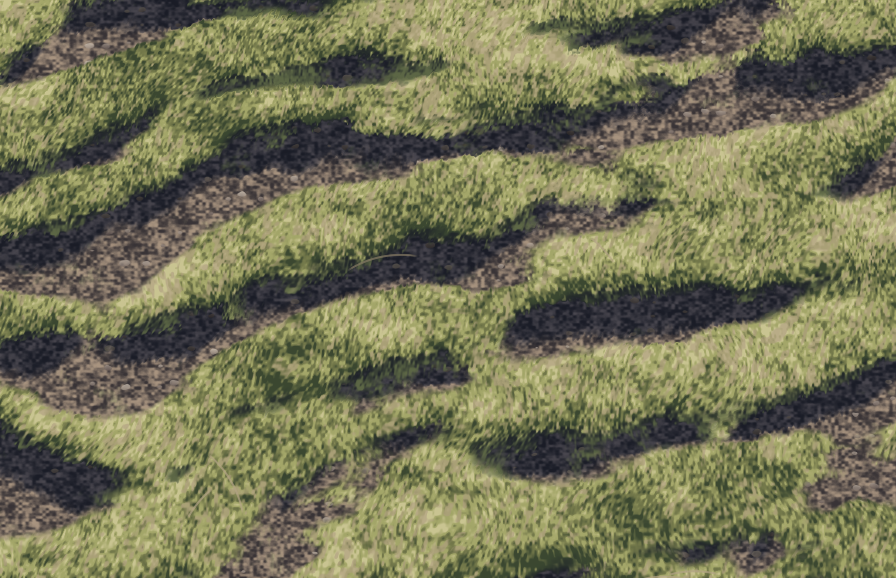
Give the GLSL for this texture, as a Shadertoy shader.

```glsl
// Hummocky pasture in low sun: grassy mounds split by slanting hollows of bare soil.
// A banded noise height field places grass and soil, a short march toward the
// light casts the shadows, and stretched noise draws blades, clods and stones.

float hash(vec2 p) {
    vec3 v = fract(vec3(p.xyx) * 0.1031);
    v += dot(v, v.yzx + 33.33);
    return fract((v.x + v.y) * v.z);
}

float noise(vec2 p) {
    vec2 cell = floor(p), f = fract(p);
    f = f * f * (3.0 - 2.0 * f);
    float low = mix(hash(cell), hash(cell + vec2(1, 0)), f.x);
    float high = mix(hash(cell + vec2(0, 1)), hash(cell + vec2(1, 1)), f.x);
    return mix(low, high, f.y);
}

float fbm(vec2 p) {
    float sum = 0.0, amp = 0.533;
    for (int i = 0; i < 4; i++) {
        sum += amp * noise(p);
        p = mat2(1.6, 1.2, -1.2, 1.6) * p + 17.3;
        amp *= 0.5;
    }
    return sum;
}

// Height of the turf: 0 in the hollows, 1 on top of the mounds
float turfHeight(vec2 p) {
    p.y *= 1.0 + 0.3 * p.y;
    vec2 q = vec2(0.95 * p.x + 0.31 * p.y, 0.95 * p.y - 0.31 * p.x);
    q.y += 0.14 * (noise(q * 2.7 + 4.0) - 0.5);
    float n = fbm(q * vec2(3.3, 6.2) + 31.0) + 0.12 * sin(27.0 * q.y + 1.0);
    return smoothstep(0.30, 0.58, n - 0.08);
}

// Shadow cast by the mounds between this point and the low sun
float castShadow(vec2 p, float height) {
    float cover = 0.0;
    for (int i = 1; i <= 13; i++) {
        float t = 0.008 * float(i);
        cover = max(cover, turfHeight(p + vec2(0.42, 0.9) * t) - height - 7.5 * t);
    }
    return smoothstep(0.0, 0.3, cover);
}

vec3 grassColor(float tone) {
    vec3 c = mix(vec3(0.23, 0.28, 0.19), vec3(0.45, 0.47, 0.29), smoothstep(0.0, 0.42, tone));
    c = mix(c, vec3(0.64, 0.65, 0.41), smoothstep(0.4, 0.72, tone));
    return mix(c, vec3(0.79, 0.77, 0.57), smoothstep(0.75, 1.15, tone));
}

// Scattered pebbles: x is coverage, y is brightness
vec2 pebbles(vec2 p, float scale) {
    vec2 cell = floor(p * scale);
    float seed = hash(cell + 71.0);
    vec2 center = 0.3 + 0.4 * vec2(hash(cell + 5.0), hash(cell + 9.0));
    vec2 d = (fract(p * scale) - center) * vec2(1.0, 1.6);
    float radius = 0.1 + 0.18 * hash(cell + 23.0) + 0.12 * (noise(p * scale * 5.0) - 0.5);
    float cover = 1.0 - smoothstep(radius - 0.06, radius + 0.06, length(d));
    return vec2(cover * step(0.7, seed), hash(cell + 47.0) + 1.5 * d.y);
}

// Thin dry stems lying on the ground
float dryStems(vec2 p) {
    float cover = 0.0;
    for (int i = 0; i < 6; i++) {
        vec2 id = vec2(float(i), 3.0);
        vec2 d = p - vec2(1.55 * hash(id), 0.75 * hash(id + 8.0));
        float angle = 2.6 * hash(id + 15.0) - 1.3;
        d = mat2(cos(angle), -sin(angle), sin(angle), cos(angle)) * d;
        d.y += 3.0 * d.x * d.x;
        float len = 0.025 + 0.04 * hash(id + 21.0);
        cover = max(cover, (1.0 - smoothstep(0.0007, 0.0028, abs(d.y)))
                         * (1.0 - smoothstep(len * 0.8, len, abs(d.x))));
    }
    return cover;
}

void mainImage(out vec4 fragColor, in vec2 fragCoord) {
    vec2 p = fragCoord / iResolution.y;

    // Blades lean a little and get finer with distance
    float finer = 1.0 + 0.25 * p.y;
    vec2 lean = vec2(p.x - 0.3 * p.y + 0.03 * noise(p * 11.0), p.y);
    float fine = noise(lean * vec2(225.0, 130.0) * finer);
    float coarse = noise(lean * vec2(120.0, 70.0) * finer + 40.0);
    float blades = 0.6 * fine + 0.4 * coarse;
    float tufts = fbm(p * vec2(17.0, 28.0));
    float patches = fbm(p * vec2(4.0, 8.0) + 60.0);

    // Ragged lips where the grass overhangs the soil
    vec2 ragged = p + vec2(0.008, 0.016) * (blades - 0.5) + 0.03 * (tufts - 0.5);
    float height = turfHeight(ragged);
    float turf = smoothstep(0.08, 0.42, height + 0.6 * (tufts - 0.5) + 0.2 * (blades - 0.5));
    float shadow = castShadow(ragged, height);

    // Sunlit and shaded grass, dimmer on slopes turned from the sun
    float slope = turfHeight(p + vec2(0.012, 0.026)) - turfHeight(p - vec2(0.012, 0.026));
    float tone = 0.57 + 1.25 * (blades - 0.5) + 0.9 * (tufts - 0.5) + 0.8 * (patches - 0.5);
    tone -= 0.35 * clamp(slope, -0.3, 1.0);
    vec3 grass = grassColor(tone);
    float straw = smoothstep(0.55, 0.8, noise(lean * vec2(140.0, 80.0) + 90.0) + 0.4 * (patches - 0.5));
    grass = mix(grass, vec3(0.68, 0.61, 0.50), 0.6 * straw * smoothstep(0.2, 0.6, tone));
    vec3 shadedGrass = mix(vec3(0.13, 0.15, 0.16), vec3(0.36, 0.40, 0.27), smoothstep(-0.1, 0.95, tone));
    grass = mix(grass, shadedGrass, shadow);

    // Crumbled soil with stones
    float clods = 0.5 * fbm(p * vec2(60.0, 85.0)) + 0.5 * noise(p * vec2(170.0, 210.0));
    vec3 soil = mix(vec3(0.22, 0.20, 0.21), vec3(0.66, 0.58, 0.50), smoothstep(0.2, 0.85, clods));
    vec3 shadedSoil = mix(vec3(0.10, 0.11, 0.15), vec3(0.29, 0.28, 0.31), smoothstep(0.2, 0.9, clods));
    soil = mix(soil, shadedSoil, shadow);
    vec2 stone = pebbles(p + 0.006 * tufts, 34.0);
    vec3 stoneColor = mix(vec3(0.45, 0.40, 0.38), vec3(0.72, 0.67, 0.62), stone.y);
    soil = mix(soil, stoneColor * (1.0 - 0.55 * shadow), 0.8 * stone.x);

    vec3 color = mix(soil, grass, turf);
    color = mix(color, vec3(0.70, 0.64, 0.52) * (1.0 - 0.25 * shadow), 0.7 * dryStems(p));
    fragColor = vec4(color, 1.0);
}
```
